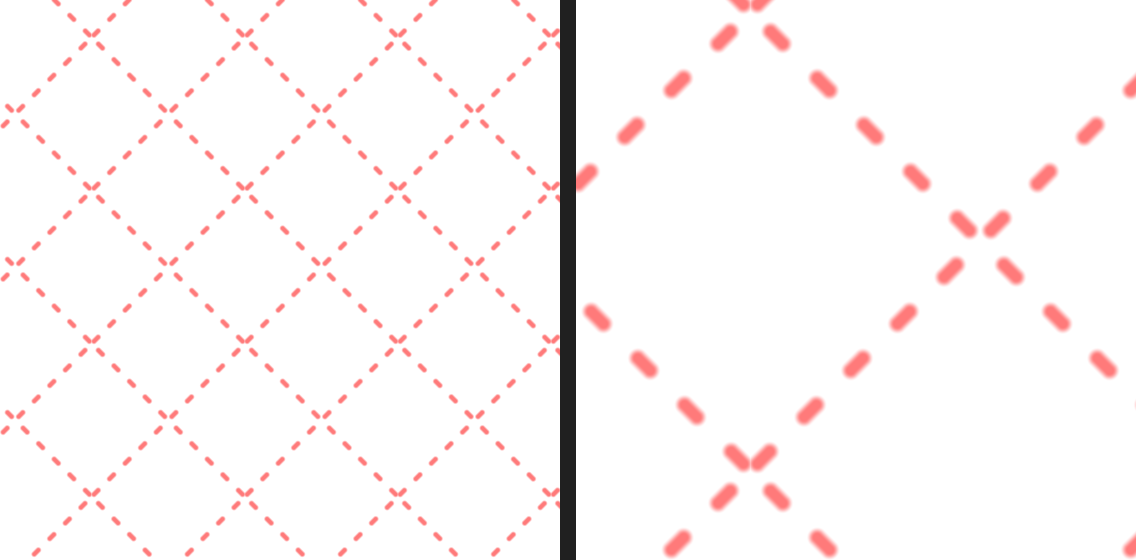
Left: the whole. Right: its middle third, enlarged.
This pattern is drawn by a WebGL 1 fragment shader. Its source:

```glsl
precision highp float;
// Diagonal lattice of short round-capped dashes in coral on white.

uniform vec2 u_resolution;

#define TILE 0.27344                // lattice period, canvas units
#define CROSSING vec2(0.4372, 0.6599) // one crossing of the lattice
#define DASHES 10.0                 // dashes per diagonal of a tile
#define FIRST_DASH 0.0571           // first dash after a crossing, in tiles
#define DASH_STEP 0.1016            // dash spacing, in tiles
#define DASH_HALF 0.0052            // half length of a dash without caps
#define DASH_RADIUS 0.0042          // half width of a dash
#define SOFTNESS 0.0023             // half width of the blurred edge
#define PAPER vec3(1.0)
#define CORAL vec3(1.0, 0.48, 0.48)

// Distance to the dashes on the diagonals x - y = n, with p in tiles.
float dashedDiagonals(vec2 p) {
  float offset = p.x - p.y;
  float across = 0.5 * (offset - floor(offset + 0.5));

  // Dash spacing restarts once per tile, leaving a shorter gap there.
  float halfStep = 0.5 * DASH_STEP;
  float s = fract(p.y + across - FIRST_DASH + halfStep) - halfStep;
  float index = clamp(floor(s / DASH_STEP + 0.5), 0.0, DASHES - 1.0);
  float along = s - index * DASH_STEP;

  // Capsule aligned with the diagonal, in canvas units.
  vec2 q = abs(vec2(along, across)) * sqrt(2.0) * TILE;
  return length(vec2(max(q.x - DASH_HALF, 0.0), q.y)) - DASH_RADIUS;
}

void main() {
  vec2 uv = gl_FragCoord.xy / u_resolution.y;
  vec2 p = (uv - CROSSING) / TILE;
  p.y = -p.y;

  // Both diagonal directions, mirrored about the crossing.
  float d = min(dashedDiagonals(p), dashedDiagonals(vec2(-p.x, p.y)));

  float soft = max(SOFTNESS, 0.7 / u_resolution.y);
  float ink = 1.0 - smoothstep(-soft, soft, d);
  gl_FragColor = vec4(mix(PAPER, CORAL, ink), 1.0);
}
```
